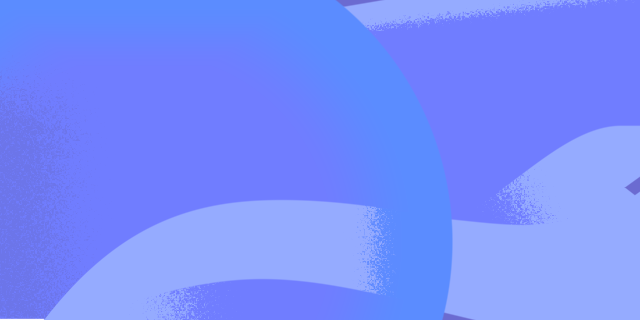
Give the GLSL for this background, as a WebGL 1 fragment shader.

```glsl
precision highp float;
// Layered periwinkle waves behind and inside a large blue disc, with sprayed grain shading.
uniform vec2 u_resolution;

const vec3 VIOLET = vec3(0.44, 0.49, 1.0);
const vec3 BLUE = vec3(0.355, 0.55, 1.0);
const vec3 PALE = vec3(0.585, 0.67, 1.0);
const vec3 DUSK = vec3(0.42, 0.45, 0.89);
const vec3 SHADOW = vec3(0.42, 0.42, 0.82);

float hash(vec2 cell) {
  vec3 q = fract(vec3(cell.xyx) * 0.1031);
  q += dot(q, q.yzx + 33.33);
  return fract((q.x + q.y) * q.z);
}

float valueNoise(vec2 p) {
  vec2 i = floor(p), f = fract(p);
  f = f * f * (3.0 - 2.0 * f);
  float low = mix(hash(i), hash(i + vec2(1.0, 0.0)), f.x);
  float high = mix(hash(i + vec2(0.0, 1.0)), hash(i + 1.0), f.x);
  return mix(low, high, f.y);
}

// Speckled coverage: empty at density 0, solid at density 1
float spray(float density, float grain) {
  const float soft = 0.28;
  float level = density * (1.0 + 2.0 * soft) - soft;
  return smoothstep(grain - soft, grain + soft, level);
}

// Antialiased mask of the side where the signed value is positive
float fill(float side, float pixel) {
  return smoothstep(-pixel, pixel, side);
}

// Cubic height between two points with given end slopes
float hermite(float x, vec2 a, vec2 b, float slopeA, float slopeB) {
  float span = b.x - a.x;
  float t = clamp((x - a.x) / span, 0.0, 1.0);
  float s = 1.0 - t;
  return mix(a.y, b.y, t * t * (3.0 - 2.0 * t))
       + span * t * s * (slopeA * s - slopeB * t);
}

// Smooth curve through a flat extremum in the middle
float swell(float x, vec2 a, vec2 mid, vec2 c, float slopeA, float slopeC) {
  return x < mid.x ? hermite(x, a, mid, slopeA, 0.0)
                   : hermite(x, mid, c, 0.0, slopeC);
}

float line(float x, vec2 origin, float slope) {
  return origin.y + slope * (x - origin.x);
}

// Scene behind the disc
vec3 backdrop(vec2 p, float grain, float pixel) {
  // Sprayed band and dark wedge along the top
  float bandEdge = line(p.x, vec2(1.15, 0.925), 0.12);
  float band = smoothstep(bandEdge - 0.06, bandEdge + 0.04, p.y);
  vec3 color = mix(VIOLET, PALE, spray(band, grain));
  color = mix(color, SHADOW, fill(p.y - line(p.x, vec2(1.075, 0.979), 0.17), pixel));

  // Rising wave, shaded above its fold
  float crest = hermite(p.x, vec2(1.414, 0.313), vec2(1.94, 0.607), 0.45, 0.0);
  float fold = swell(p.x, vec2(1.414, 0.314), vec2(1.64, 0.297), vec2(1.9, 0.345), -0.1, 0.25);
  float above = p.y - fold;
  float shade = 1.0 - smoothstep(1.42, 1.9, p.x + 0.6 * max(above, 0.0));
  vec3 petal = mix(PALE, VIOLET, spray(shade, grain));
  color = mix(color, petal, fill(crest - p.y, pixel));
  color = mix(color, PALE, fill(-above, pixel));

  // Dark corner under the wave and sliver at the right edge
  color = mix(color, SHADOW, fill(line(p.x, vec2(1.388, 0.023), -0.24) - p.y, pixel));
  vec2 tip = vec2(1.953, 0.414);
  float sliver = min(line(p.x, tip, 0.72) - p.y, p.y - line(p.x, tip, -0.77));
  sliver = min(sliver, p.y - line(p.x, vec2(1.984, 0.39), 0.7));
  return mix(color, SHADOW, fill(sliver, pixel));
}

// Disc interior; depth is the distance inward from its rim
vec3 discScene(vec2 p, float depth, float grain, float pixel) {
  // Blue rim and top glow, dusky grain on the left
  float glow = max(1.0 - smoothstep(0.09, 0.41, depth), smoothstep(0.77, 1.0, p.y));
  vec3 base = mix(VIOLET, BLUE, glow);
  float haze = (1.0 - smoothstep(0.02, 0.46, p.x)) * (1.0 - smoothstep(0.55, 0.95, p.y));
  vec3 color = mix(base, DUSK, 0.8 * spray(0.65 * haze, grain));

  // Pale wave dissolving into the rim colour
  float crest = swell(p.x, vec2(0.138, 0.0), vec2(0.88, 0.375), vec2(1.42, 0.31), 1.3, -0.2);
  float fold = swell(p.x, vec2(0.3, 0.02), vec2(0.82, 0.128), vec2(1.39, 0.036), 0.35, -0.2);
  float dissolve = smoothstep(1.04, 1.31, p.x);
  vec3 wave = mix(PALE, mix(base, BLUE, 0.6), spray(dissolve, grain));
  float under = fill(fold - p.y, pixel) * spray(smoothstep(0.28, 0.85, p.x), grain);
  wave = mix(wave, base, under);
  color = mix(color, wave, fill(crest - p.y, pixel));

  // Bright sliver at the lower left
  float strip = fill(0.004 - p.y, pixel * 0.5) * fill(0.138 - p.x, pixel);
  return mix(color, vec3(0.97, 0.97, 1.0), strip);
}

void main() {
  vec2 p = gl_FragCoord.xy / u_resolution * vec2(2.0, 1.0);
  float pixel = 1.0 / u_resolution.y;
  float grain = mix(valueNoise(p * 230.0), hash(floor(p * 256.0)), 0.4);
  float depth = 0.9635 - length(p - vec2(0.4505, 0.245));
  vec3 outer = backdrop(p, grain, pixel);
  vec3 inner = discScene(p, depth, grain, pixel);
  gl_FragColor = vec4(mix(outer, inner, fill(depth, pixel)), 1.0);
}
```
